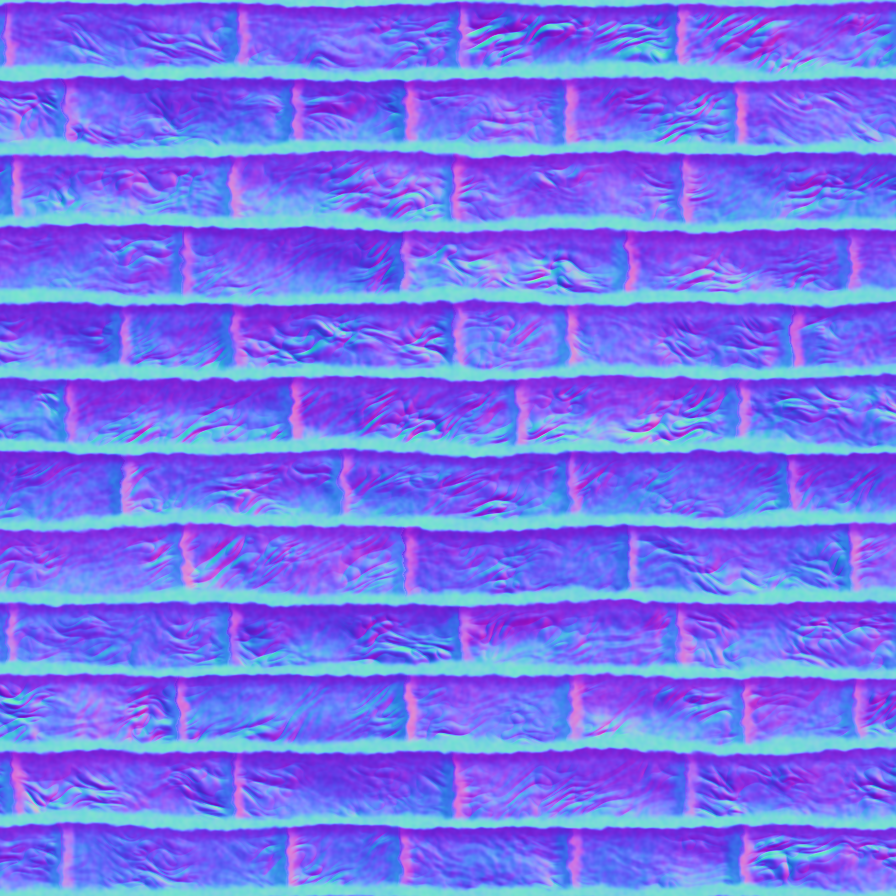
Reproduce this texture map procedurally as a WebGL 1 fragment shader.

```glsl
precision highp float;

uniform vec2 u_resolution;

#define ROWS 12.0
#define BRICKS 4.0
#define JOINT_ORIGIN 0.0105
#define JOINT_JITTER 0.012
#define BED_START 0.84
#define BED_SLOPE 1.02
#define LIP_SLOPE 0.46
#define END_SLOPE 1.05
#define ROCK_RELIEF 0.85
#define GRAIN 0.17
#define WAVINESS 0.11
#define BRICK_TILT 0.26

float hash(vec2 p) {
  return fract(sin(dot(p, vec2(127.1, 311.7))) * 43758.55);
}

vec2 gradient(vec2 cell) {
  float angle = 6.2832 * hash(cell);
  return vec2(cos(angle), sin(angle));
}

float noise(vec2 p) {
  vec2 i = floor(p);
  vec2 f = p - i;
  vec2 u = f * f * f * (f * (f * 6.0 - 15.0) + 10.0);
  vec2 e = vec2(1.0, 0.0);
  float low = mix(dot(gradient(i), f), dot(gradient(i + e), f - e), u.x);
  float high = mix(dot(gradient(i + e.yx), f - e.yx), dot(gradient(i + 1.0), f - 1.0), u.x);
  return mix(low, high, u.y);
}

float same(float a, float b) {
  return step(abs(a - b), 0.5);
}

// Distances to the joints on the left and right, and the brick number
vec3 findBrick(float x, float row) {
  // Bond steps by quarter bricks, zigzagging down the wall
  float quarter = abs(row - 5.0) - 3.0 - 2.0 * step(4.0, abs(row - 4.5));

  // A few rows trade one joint for two, leaving shorter bricks
  float lateCut = same(row, 9.0);
  float evenCut = same(row, 4.0);
  float earlyCut = same(row, 1.0) + same(row, 11.0);
  float split = lateCut + evenCut + earlyCut;
  float cut = 2.0 + lateCut;
  float before = 0.5 * (earlyCut + evenCut) + 0.25 * lateCut;
  float after = 0.25 * earlyCut + 0.5 * (evenCut + lateCut);

  vec3 brick = vec3(1.0, 1.0, 0.0);
  for (int j = 0; j < 5; j++) {
    float k = float(j);
    if (k > BRICKS - 0.5 && split < 0.5) break;
    float slot = k > BRICKS - 0.5 ? cut + after : k - before * same(k, cut);
    float joint = (slot + 0.25 * quarter) / BRICKS + JOINT_ORIGIN;
    joint += JOINT_JITTER * (hash(vec2(k, row + 3.0)) - 0.5);
    float d = fract(x - joint);
    if (d < brick.x) brick.xz = vec2(d, k);
    brick.y = min(brick.y, 1.0 - d);
  }
  return brick;
}

// Cleft stone: patches of slanted creases over broad swells
float rockHeight(vec2 p, float slant, float seed) {
  vec2 q = p + seed * vec2(37.0, 91.0);
  float swell = noise(q * vec2(0.8, 1.5) + 5.0);
  float patchy = smoothstep(-0.3, 0.35, noise(q * vec2(1.0, 1.4) + 53.0));
  q.y += slant * p.x;
  q += 0.2 * vec2(noise(q * 1.7), noise(q * 1.9 + 7.0));
  float crease = abs(noise(q * vec2(1.7, 3.8)));
  float fold = abs(noise(q * vec2(4.2, 7.5) + 19.0));
  float chip = noise(q * vec2(6.0, 9.0));
  return 0.27 * swell + patchy * (0.22 * crease + 0.08 * fold) + 0.025 * chip;
}

void main() {
  vec2 uv = gl_FragCoord.xy / u_resolution;
  vec2 p = vec2(uv.x, 1.0 - uv.y) * ROWS;

  // Uneven courses and ragged edges
  float v = p.y - 0.03 + WAVINESS * noise(p * vec2(0.55, 0.8));
  v += 0.04 * noise(p * 4.0) + 0.02 * noise(p * 10.0);
  float row = mod(floor(v), ROWS);
  float f = fract(v);
  float x = p.x + 0.08 * noise(p * vec2(2.0, 3.5) + 11.0) + 0.05 * noise(p * 9.0 + 3.0);
  vec3 brick = findBrick(x / ROWS, row);
  vec2 side = brick.xy * ROWS;
  vec2 id = vec2(brick.z, row);

  // Vertical profile: bed joint, upper lip, then a slowly turning face
  float edge = BED_START + 0.1 * noise(p * vec2(0.9, 0.6) + 71.0);
  float bed = max(smoothstep(edge - 0.02, edge + 0.1, f), 1.0 - smoothstep(0.0, 0.07, f));
  float lip = 1.0 - smoothstep(0.08, 0.24, f);
  float face = mix(-0.5, 0.04, smoothstep(0.15, 0.9, f)) - LIP_SLOPE * lip;

  // Brick ends beside the vertical joints
  float leftEnd = smoothstep(0.0, 0.05, side.x) * (1.0 - smoothstep(0.06, 0.22, side.x));
  float rightEnd = smoothstep(0.0, 0.03, side.y) * (1.0 - smoothstep(0.08, 0.25, side.y));
  float strength = 0.6 + 0.4 * hash(id + 23.0) + 0.5 * noise(p * 3.0 + 47.0);
  vec2 slope = vec2(-0.1, face);
  slope.y *= 1.0 - 0.65 * max(leftEnd, rightEnd) * (1.0 - lip);
  slope.x += END_SLOPE * (leftEnd * strength - 0.45 * rightEnd) * (1.0 - 0.6 * lip);

  // Each brick sits at its own angle, with its own slant and roughness
  float seed = hash(id + 41.0);
  float slant = mix(-0.3, 0.5, hash(id + 67.0));
  float e = 0.025;
  float h = rockHeight(p, slant, seed);
  vec2 relief = vec2(h - rockHeight(p + vec2(e, 0.0), slant, seed),
                     rockHeight(p + vec2(0.0, e), slant, seed) - h) / e;
  float inner = smoothstep(0.03, 0.2, side.x) * smoothstep(0.03, 0.2, side.y);
  float rough = mix(0.6, 1.1, hash(id + 89.0)) * smoothstep(0.06, 0.35, f) * inner;
  slope += ROCK_RELIEF * rough * relief;
  slope += BRICK_TILT * (vec2(hash(id + 13.0), hash(id + 29.0)) - 0.5);

  // Mortar bed and fine grain over everything
  float bedSlope = BED_SLOPE + 0.4 * noise(p * vec2(1.5, 2.0) + 17.0);
  slope = mix(slope, vec2(-0.07, bedSlope), bed);
  slope += GRAIN * vec2(noise(p * 13.0), noise(p * 14.0 + 31.0));
  slope += GRAIN * vec2(noise(p * 7.0 + 61.0), noise(p * 6.0 + 83.0));

  vec3 normal = normalize(vec3(slope, 1.0));
  gl_FragColor = vec4(normal * 0.5 + 0.5, 1.0);
}
```
